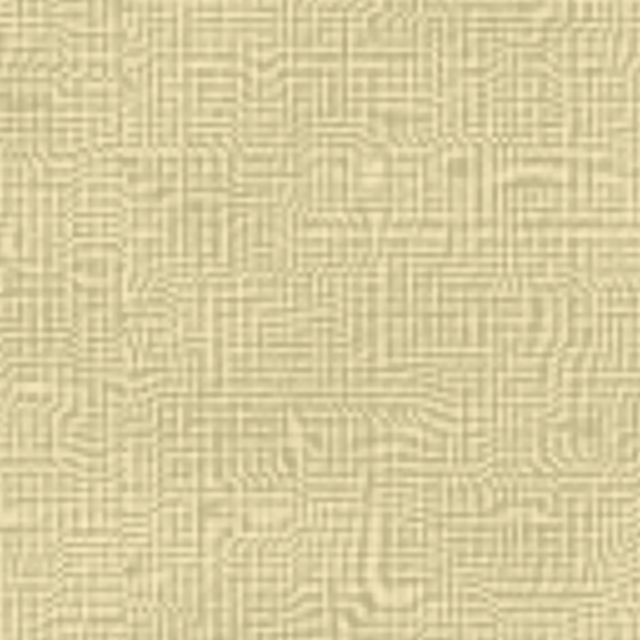
A three.js fragment shader for this texture:

```glsl
// Cream canvas cloth: a fine, broken, embossed weave of straight warp and weft threads.
varying vec2 vUv;

float hash(vec2 cell) {
  return fract(sin(dot(cell, vec2(127.1, 311.7))) * 43758.5453);
}

float noise(vec2 p) {
  vec2 cell = floor(p);
  vec2 f = fract(p);
  f = f * f * (3.0 - 2.0 * f);
  float low = mix(hash(cell), hash(cell + vec2(1.0, 0.0)), f.x);
  float high = mix(hash(cell + vec2(0.0, 1.0)), hash(cell + vec2(1.0, 1.0)), f.x);
  return mix(low, high, f.y);
}

// Straight threads counted along x, uneven in spacing, that step sideways now and then.
float threads(vec2 p, float seed) {
  float spacing = 0.8 * noise(vec2(p.x * 0.4, seed));
  float jog = 0.9 * smoothstep(0.4, 0.6, noise(p * vec2(0.16, 0.2) + seed));
  float wave = sin(6.28318 * (p.x + spacing + jog));
  return wave * (0.6 + 0.8 * noise(p * vec2(1.0, 0.6) + seed * 2.3));
}

// Relief of one stitch of the cloth, lit from the upper left.
float stitch(vec2 cell) {
  // A seam near the left where two widths of cloth meet.
  float ragged = floor(2.0 * hash(vec2(3.0, cell.y)));
  vec2 place = cell + (cell.x + ragged < 26.0 ? vec2(257.0, 131.0) : vec2(0.0));
  vec2 p = place * 0.38;

  // Short runs in which either the warp or the weft lies on top.
  float runs = noise(p * vec2(1.0, 0.36) + 31.0) - noise(p * vec2(0.36, 1.0) + 67.0);
  float turn = 0.785 + 1.4 * runs;
  float cloth = threads(p, 13.0) * cos(turn) + threads(p.yx, 47.0) * sin(turn);

  // Small knots, embossed on the diagonal.
  vec2 knot = p * 1.5 + 71.0;
  float bumps = noise(knot) - noise(knot + vec2(0.6, -0.6));
  float fibre = hash(place + 9.0) - 0.5;
  return 1.7 * cloth + 1.3 * bumps + 0.8 * fibre;
}

// Blends neighbouring stitches softly.
float weave(vec2 p) {
  vec2 cell = floor(p);
  vec2 f = fract(p);
  f = mix(f, f * f * (3.0 - 2.0 * f), 0.6);
  float low = mix(stitch(cell), stitch(cell + vec2(1.0, 0.0)), f.x);
  float high = mix(stitch(cell + vec2(0.0, 1.0)), stitch(cell + vec2(1.0, 1.0)), f.x);
  return mix(low, high, f.y);
}

void main() {
  float relief = weave(vUv * 128.0);

  // Soft shade variation over the sheet, then rounded highlights and hollows.
  relief += 0.8 * (noise(vUv * 6.0 + 20.0) - 0.5);
  relief *= 1.12 / sqrt(1.0 + 0.08 * relief * relief);

  vec3 cream = vec3(0.847, 0.801, 0.631);
  vec3 contrast = vec3(0.047, 0.045, 0.046);
  gl_FragColor = vec4(cream + contrast * relief, 1.0);
}
```
